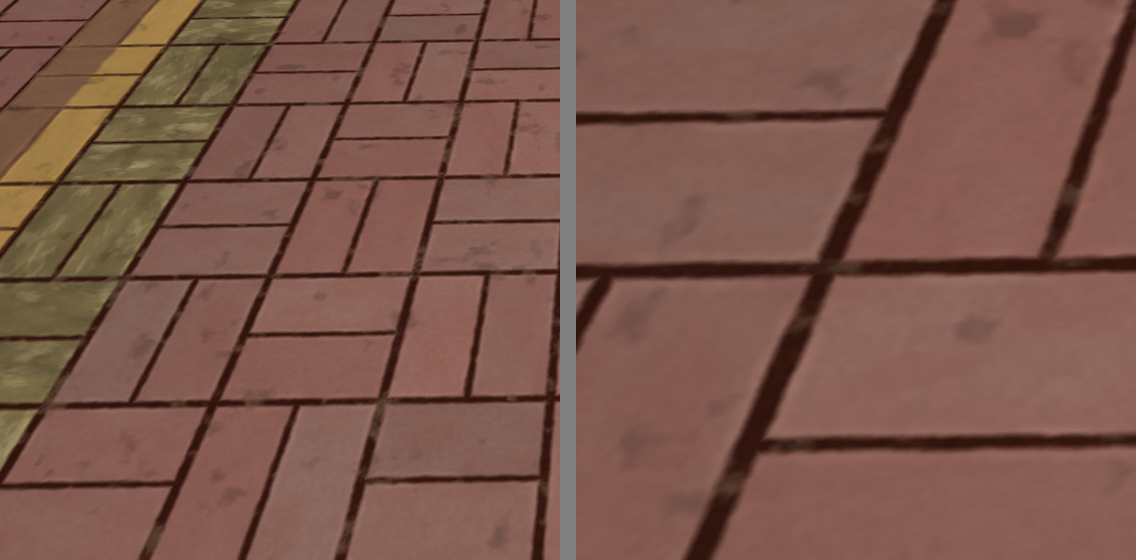
Left, the full canvas; right, a detail of the centre.
A Shadertoy shader for this texture:

```glsl
// Brick paving in a basket weave, seen in perspective, with an olive and a yellow band.

// Perspective of the paving grid: one unit of the plane is one pair of bricks
const vec2 ORIGIN = vec2(0.0807, 0.2747);
const vec2 AXIS_U = vec2(0.3008, 0.0046);
const vec2 AXIS_V = vec2(0.1771, 0.3075);
const float DEPTH = 0.158;

// Half widths of the joints, in grid units
const vec2 JOINT = vec2(0.029, 0.023);
const vec2 SPLIT = vec2(0.022, 0.018);
const float JOINT_WOBBLE = 0.014;
const float JOINT_SOFTNESS = 0.012;

// Columns of the coloured bands
const float OLIVE_COLUMN = -1.0;
const float YELLOW_COLUMN = -2.0;
const float YELLOW_START = 0.53;

const vec3 RED_BRICK = vec3(0.550, 0.370, 0.330);
const vec3 GREY_BRICK = vec3(0.510, 0.385, 0.350);
const vec3 OLIVE_BRICK = vec3(0.460, 0.400, 0.265);
const vec3 OLIVE_WORN = vec3(0.610, 0.545, 0.390);
const vec3 YELLOW_BRICK = vec3(0.700, 0.550, 0.310);
const vec3 TAN_BRICK = vec3(0.520, 0.375, 0.285);
const vec3 JOINT_DARK = vec3(0.190, 0.080, 0.050);
const vec3 JOINT_SAND = vec3(0.370, 0.270, 0.210);

float hash(vec2 p) {
    vec3 q = fract(vec3(p.xyx) * 0.1031);
    q += dot(q, q.yzx + 33.33);
    return fract((q.x + q.y) * q.z);
}

float noise(vec2 p) {
    vec2 i = floor(p), f = fract(p);
    f = f * f * (3.0 - 2.0 * f);
    return mix(mix(hash(i), hash(i + vec2(1, 0)), f.x),
               mix(hash(i + vec2(0, 1)), hash(i + vec2(1, 1)), f.x), f.y);
}

float fbm(vec2 p) {
    float sum = 0.0, amplitude = 0.5;
    for (int i = 0; i < 4; i++) {
        sum += amplitude * noise(p);
        p = p * 2.03 + 17.3;
        amplitude *= 0.5;
    }
    return sum / 0.9375;
}

// Canvas position to paving plane
vec2 toGround(vec2 p) {
    return inverse(mat2(AXIS_U, AXIS_V - DEPTH * p)) * (p - ORIGIN);
}

void mainImage(out vec4 fragColor, in vec2 fragCoord) {
    vec2 canvas = fragCoord / iResolution.xy;
    vec2 ground = toGround(canvas);
    vec2 cell = floor(ground);
    vec2 f = ground - cell;

    // Alternate cells hold two bricks side by side or one above the other
    bool lying = mod(cell.x + cell.y, 2.0) > 0.5;
    float across = lying ? f.y : f.x;
    vec2 brick = cell * 2.0 + (lying ? vec2(0.0, step(0.5, across)) : vec2(step(0.5, across), 0.0));
    float tint = hash(brick + 71.0);
    float shade = hash(brick + 137.0);

    // Surface noise, shifted for each brick and drawn out along its length
    vec2 along = (lying ? ground : ground.yx) * vec2(3.0, 7.0) + 31.0 * tint;
    float blotch = fbm(along);
    float grain = fbm(ground * 38.0);

    // Distance to the nearest joint, with uneven edges
    vec2 border = min(f, 1.0 - f) - JOINT;
    float split = abs(across - 0.5) - (lying ? SPLIT.y : SPLIT.x);
    float d = min(min(border.x, border.y), split);
    d += JOINT_WOBBLE * (fbm(ground * 17.0) - 0.5);

    // Brick colour
    vec3 color = mix(RED_BRICK, GREY_BRICK, clamp(0.75 * tint + 0.9 * (blotch - 0.5), 0.0, 1.0));
    float jointStrength = 1.0;
    if (cell.x == OLIVE_COLUMN) {
        float worn = smoothstep(0.48, 0.76, fbm(along * 1.7 + 5.0));
        color = mix(OLIVE_BRICK, OLIVE_WORN, 0.75 * worn) * (0.85 + 0.3 * blotch);
    } else if (cell.x == YELLOW_COLUMN) {
        float yellow = smoothstep(-0.03, 0.03, f.x - YELLOW_START + 0.06 * (blotch - 0.5));
        color = mix(TAN_BRICK, YELLOW_BRICK, yellow);
        jointStrength = mix(0.35, 0.85, yellow);
    }
    color *= 0.95 + 0.09 * shade;
    color *= 0.91 + 0.10 * blotch + 0.08 * grain;

    // Occasional dark stains and a pale worn rim
    color *= 1.0 - 0.16 * smoothstep(0.64, 0.82, fbm(ground * 5.0 + 43.0));
    color *= 1.0 + 0.07 * smoothstep(0.045, 0.015, d) * smoothstep(0.35, 0.65, blotch);

    // Joints, partly filled with sand
    float sand = smoothstep(0.50, 0.78, fbm(ground * 9.0 + 11.0));
    vec3 joint = mix(JOINT_DARK, JOINT_SAND, 0.8 * sand) * (0.85 + 0.3 * grain);
    float soft = JOINT_SOFTNESS + 0.7 * fwidth(ground.y);
    color = mix(color, joint, jointStrength * (1.0 - smoothstep(-soft, soft, d)));

    // Light falls off toward the far left corner
    color *= mix(0.89, 1.03, smoothstep(0.0, 1.0, 0.5 * (canvas.x + 1.2 - canvas.y)));
    fragColor = vec4(color, 1.0);
}
```
